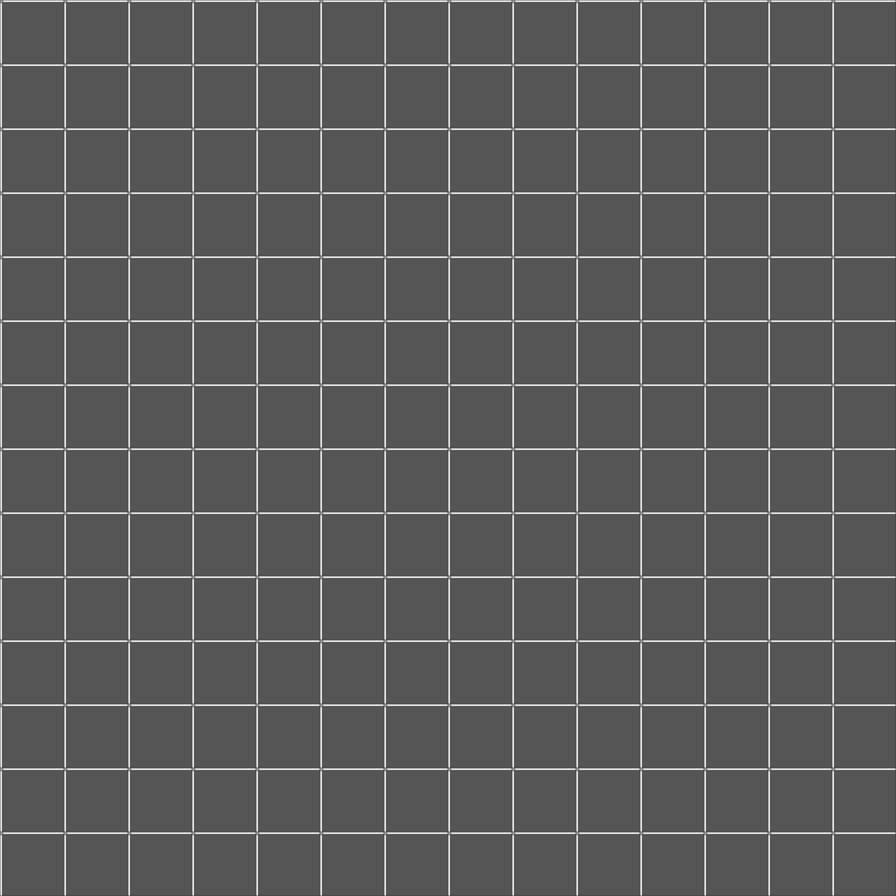
This pattern is drawn by a WebGL 1 fragment shader. Its source:

```glsl
precision highp float;

uniform vec2 u_resolution;

#define REPEATS 14.0
#define LINE_WIDTH 0.00200
#define GROOVE_WIDTH 0.00460
#define LINE_OFFSET vec2(0.00137, -0.00137)
#define CROSSING_FADE 0.55
#define TILE_COLOR vec3(0.333)
#define GROOVE_COLOR vec3(0.275)
#define LINE_COLOR vec3(0.90)

// Signed distance to the nearest grid line on each axis, in canvas units
vec2 gridDistance(vec2 uv) {
  vec2 cell = (uv - LINE_OFFSET) * REPEATS;
  return (fract(cell + 0.5) - 0.5) / REPEATS;
}

// Share of one pixel covered by a band of the given width
vec2 bandCoverage(vec2 dist, float width, vec2 pixel) {
  vec2 high = min(dist + 0.5 * pixel, vec2(0.5 * width));
  vec2 low = max(dist - 0.5 * pixel, vec2(-0.5 * width));
  return clamp((high - low) / pixel, 0.0, 1.0);
}

void main() {
  vec2 pixel = 1.0 / u_resolution;
  vec2 dist = gridDistance(gl_FragCoord.xy * pixel);

  vec2 groove = bandCoverage(dist, GROOVE_WIDTH, pixel);
  vec2 line = bandCoverage(dist, LINE_WIDTH, pixel);

  // Dark groove flanking each light line
  vec3 color = mix(TILE_COLOR, GROOVE_COLOR, max(groove.x, groove.y));

  // Light lines, dimmed where they cross
  float crossing = groove.x * groove.y;
  float light = max(line.x, line.y) * (1.0 - CROSSING_FADE * crossing);
  color = mix(color, LINE_COLOR, light);

  gl_FragColor = vec4(color, 1.0);
}
```
